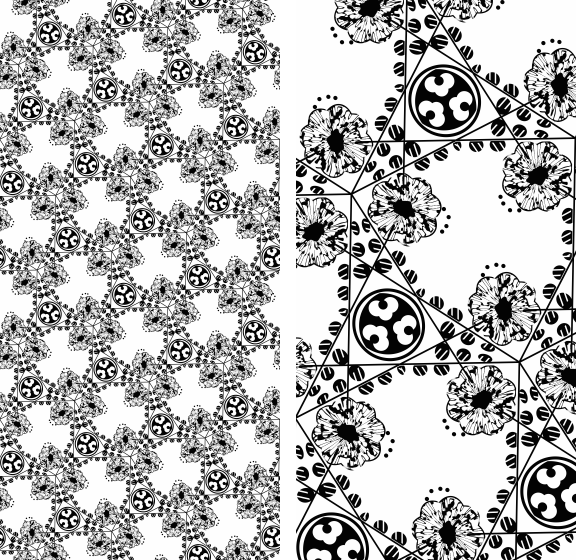
Left, the full canvas; right, a detail of the centre.
Write a Shadertoy shader that draws this pattern.

```glsl
const float CENTER_GAP = 0.57735;   // distance between neighbouring symmetry centres
const float FRAME_RADIUS = 0.17;
const float LINE_HALF = 0.0036;
const float THIRD_TURN = 2.0943951;
const int SAMPLES = 4;

float hash(vec2 p) {
    return fract(sin(dot(p, vec2(127.1, 311.7))) * 43758.5);
}

float noise(vec2 p) {
    vec2 i = floor(p), f = fract(p);
    f = f * f * (3.0 - 2.0 * f);
    return mix(mix(hash(i), hash(i + vec2(1, 0)), f.x),
               mix(hash(i + vec2(0, 1)), hash(i + vec2(1, 1)), f.x), f.y);
}

float circle(vec2 p, float radius) {
    return length(p) - radius;
}

float ellipse(vec2 p, vec2 radii) {
    return (length(p / radii) - 1.0) * min(radii.x, radii.y);
}

vec2 direction(float angle) {
    return vec2(cos(angle), sin(angle));
}

// Sheared canvas coordinates to a regular triangular lattice
vec2 toLattice(vec2 p) {
    vec2 uv = vec2(4.0 * p.x - p.y, p.x - 4.0 * p.y);
    return vec2(uv.x - 0.5 * uv.y, -0.8660254 * uv.y);
}

vec2 nearestCell(vec2 p) {
    vec2 period = vec2(1.0, 1.7320508);
    vec2 a = mod(p + 0.5 * period, period) - 0.5 * period;
    vec2 b = mod(p, period) - 0.5 * period;
    return dot(a, a) < dot(b, b) ? a : b;
}

// Fold into one third of a cell; x keeps its sign
vec2 foldThird(vec2 p) {
    float a = atan(p.x, p.y);
    a = mod(a + 0.5 * THIRD_TURN, THIRD_TURN) - 0.5 * THIRD_TURN;
    return length(p) * vec2(sin(a), cos(a));
}

// Oval split by two slanted white slits
float slitBead(vec2 p, vec2 radii, float slant) {
    float across = p.y + slant * p.x;
    float slit = abs(abs(across) - 0.45 * radii.y) - 0.0036;
    return max(ellipse(p, radii), -max(slit, -p.x - 0.3 * radii.x));
}

// Disc with three hearts and rim crescents
float rosette(vec2 q) {
    float heart = min(circle(q - vec2(0.031, 0.080), 0.034),
                      circle(q - vec2(0.0, 0.050), 0.030));
    heart = max(heart, -circle(q - vec2(0.0, 0.088), 0.020));
    vec2 outward = direction(radians(30.0));
    float crescent = max(circle(q, 0.143), -circle(q + 0.032 * outward, 0.158));
    return max(circle(q, 0.156), -min(heart, crescent));
}

// Tangent frame lines and their extensions
float frameLines(vec2 q, float tilt) {
    float edge = abs(dot(q, direction(tilt)) - FRAME_RADIUS);
    vec2 normal = direction(radians(60.0) - tilt);
    float inner = abs(dot(q, normal) - FRAME_RADIUS);
    float crossing = abs(dot(q, normal * vec2(-1, 1)) - FRAME_RADIUS);
    crossing = max(crossing, q.x - 0.14);
    return min(edge, min(inner, crossing)) - LINE_HALF;
}

// Paired beads growing along the kite
float kiteBeads(vec2 q, float side) {
    float d = 1.0;
    for (int i = 0; i < 3; i++) {
        float reach = 0.145 + 0.092 * float(i);
        vec2 p = q - vec2(0.135 * reach + 0.004, CENTER_GAP - reach);
        d = min(d, slitBead(p, vec2(0.115 * reach, 0.031), 0.5 * side));
    }
    return d;
}

// Half beads hanging outside the kite edge
float edgeBeads(vec2 edge, float side) {
    float d = 1.0;
    for (int i = 0; i < 3; i++) {
        float k = float(i);
        vec2 p = edge - vec2(0.022, 0.335 + 0.092 * k);
        d = min(d, slitBead(p, vec2(0.030, 0.034 - 0.003 * k), 0.6 * side));
    }
    return max(d, 0.006 - edge.x);
}

// Fan with a dark core, fine threads and loose tip dots
float laceFan(vec2 f, float side, float edgeOffset) {
    vec2 p = f - vec2(0.0, 0.235);
    float angle = atan(p.x, p.y), r = length(p);
    float fan = r - 0.135 - 0.022 * abs(sin(angle * 4.0));
    float grain = noise(vec2(angle * 9.0 + 9.0 * side, r * 70.0));
    float spokes = noise(vec2(angle * 14.0 + 5.0 * side, r * 24.0));
    float net = min((0.70 - grain) * 0.02, (abs(spokes - 0.5) - 0.07) * 0.03);
    float rag = 0.02 * (noise(f * 60.0 + side) - 0.5);
    float core = ellipse(p, vec2(0.035, 0.052)) + rag;
    float rim = max(abs(fan) - 0.003, 0.02 * (0.35 - noise(f * 32.0 + 4.0 * side)));
    float lace = max(min(core, min(max(net, fan), rim)), 0.012 - edgeOffset);
    float dots = min(circle(f - vec2(0.020, 0.425), 0.009),
                     circle(f - vec2(0.048, 0.405 + 0.008 * side), 0.009));
    return min(lace, dots);
}

float ornament(vec2 p) {
    vec2 q = foldThird(nearestCell(toLattice(p)));
    float side = q.x < 0.0 ? -1.0 : 1.0;
    q.x = abs(q.x);
    float tilt = asin(FRAME_RADIUS / CENTER_GAP);
    vec2 w = q - vec2(0.0, CENTER_GAP);
    vec2 edge = vec2(dot(w, direction(tilt)), dot(w, vec2(sin(tilt), -cos(tilt))));
    vec2 fan = vec2(dot(w, vec2(-0.5, -0.8660254)), dot(w, vec2(0.8660254, -0.5)));
    float d = min(rosette(q), frameLines(q, tilt));
    d = min(d, min(kiteBeads(q, side), edgeBeads(edge, side)));
    return min(d, laceFan(fan, side, edge.x));
}

void mainImage(out vec4 fragColor, in vec2 fragCoord) {
    vec2 anchor = vec2(0.177, 1.880);
    float softness = 3.62 / (iResolution.x * float(SAMPLES));
    float ink = 0.0;
    for (int i = 0; i < SAMPLES * SAMPLES; i++) {
        vec2 offset = (vec2(i % SAMPLES, i / SAMPLES) + 0.5) / float(SAMPLES) - 0.5;
        float d = ornament((fragCoord + offset) / iResolution.x - anchor);
        ink += clamp(0.5 - d / softness, 0.0, 1.0);
    }
    ink /= float(SAMPLES * SAMPLES);
    fragColor = vec4(vec3(mix(0.995, 0.01, ink)), 1.0);
}
```
